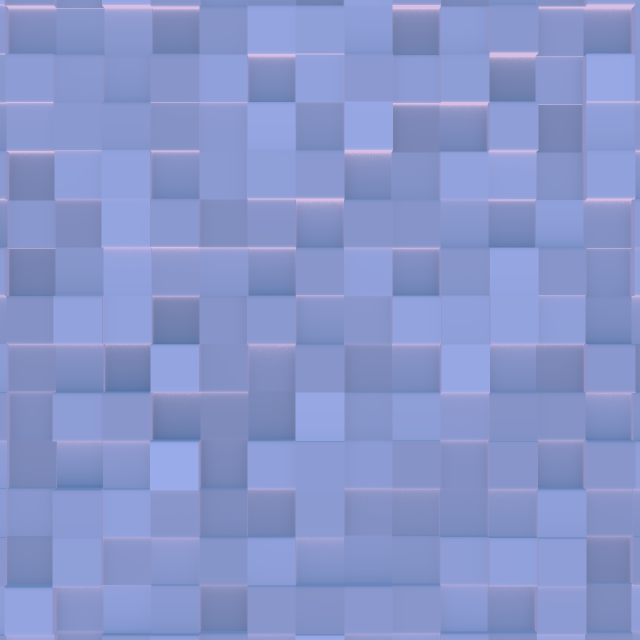
Give the GLSL for this background, as a three.js fragment shader.

```glsl
// Wall of square blocks pushed out to random heights, seen straight on.
// Each sample walks down a slightly perspective ray to the first block it meets,
// then tints it: pink bounce light under tall blocks, blue shade above them.
varying vec2 vUv;

const float CELLS = 13.276;      // blocks across the canvas
const float PERSPECTIVE = 0.018; // outward spread of tall blocks

float hash(vec2 p) {
  return fract(sin(dot(p, vec2(127.1, 311.7))) * 43758.5453);
}

float blockHeight(vec2 cell) {
  return hash(cell + 40.0);
}

// Ground position seen through q at a given height
vec2 project(vec2 q, float height) {
  return q / (1.0 + PERSPECTIVE * (height - 0.5));
}

vec3 wallColor(vec2 e) {
  vec3 side = vec3(0.57, 0.58, 0.78);
  vec3 lit = vec3(0.84, 0.75, 0.89);
  vec3 shaded = vec3(0.41, 0.52, 0.74);
  if (abs(e.x) > abs(e.y)) return side;
  return e.y < 0.0 ? lit : shaded;
}

vec3 topColor(vec2 cell, vec2 e, float h) {
  vec3 pink = vec3(0.84, 0.74, 0.89);
  vec3 blue = vec3(0.32, 0.45, 0.65);
  float above = blockHeight(cell + vec2(0.0, 1.0)) - h;
  float below = blockHeight(cell - vec2(0.0, 1.0)) - h;
  float left = blockHeight(cell - vec2(1.0, 0.0)) - h;
  float right = blockHeight(cell + vec2(1.0, 0.0)) - h;
  float toTop = max(0.5 - e.y, 0.0);
  float toBottom = max(0.5 + e.y, 0.0);
  float toLeft = max(0.5 + e.x, 0.0);
  float toRight = max(0.5 - e.x, 0.0);

  // Own tone, duller when sunk
  float tone = 0.75 * hash(cell * 1.7 + 9.3) + 0.4 * h;
  vec3 color = mix(vec3(0.495, 0.545, 0.735), vec3(0.59, 0.655, 0.895), tone);

  // Blocks sunk among tall neighbours receive less light overall
  float sunk = max(above, 0.0) + max(below, 0.0) + max(left, 0.0) + max(right, 0.0);
  color *= 1.0 - 0.035 * sunk;

  // Soft shade against a taller block below, thin shade on the upper rim
  float shade = max(below, 0.0) * (0.7 * exp(-toBottom / 0.34) + 0.3 * exp(-toBottom / 0.05));
  shade += 0.35 * smoothstep(0.0, 0.4, -above) * exp(-toTop / 0.03);
  color = mix(color, blue, min(shade, 0.85));

  // Faint side occlusion with a warm seam
  float sides = max(left, 0.0) * exp(-toLeft / 0.12) + max(right, 0.0) * exp(-toRight / 0.12);
  color *= 1.0 - 0.13 * sides;
  float seam = smoothstep(0.0, 0.4, left) * exp(-toLeft / 0.022)
             + smoothstep(0.0, 0.4, right) * exp(-toRight / 0.022);
  color = mix(color, vec3(0.69, 0.65, 0.83), 0.4 * min(seam, 1.0));

  // Bounce light under a taller block, slightly grainy, and a lit lower rim
  float grain = 0.7 + 0.6 * hash(floor((cell + e) * 60.0));
  float glow = 0.65 * smoothstep(0.0, 0.3, above) * exp(-toTop / 0.035);
  glow += 0.5 * max(above, 0.0) * grain * exp(-toTop / 0.2);
  glow += 0.55 * smoothstep(0.0, 0.4, -below) * exp(-toBottom / 0.022);
  return mix(color, pink, min(glow, 0.9));
}

vec3 blocks(vec2 q) {
  vec2 x = q;
  vec2 cell = floor(q + 0.5);
  float h = 0.0;
  // Descend until the ray is inside a block
  for (int i = 0; i <= 14; i++) {
    float z = 1.0 - float(i) / 14.0;
    x = project(q, z);
    cell = floor(x + 0.5);
    h = blockHeight(cell);
    if (h >= z) break;
  }
  // Leaving the block at its top height means a side wall was met
  vec2 e = project(q, h) - cell;
  if (max(abs(e.x), abs(e.y)) > 0.5) return wallColor(e);
  return topColor(cell, e, h);
}

void main() {
  // Four samples per point soften the block edges
  vec3 color = vec3(0.0);
  for (int j = 0; j < 2; j++) {
    for (int i = 0; i < 2; i++) {
      vec2 offset = (vec2(float(i), float(j)) - 0.5) * 0.0011;
      color += 0.25 * blocks((vUv + offset - 0.5) * CELLS);
    }
  }
  gl_FragColor = vec4(color, 1.0);
}
```
